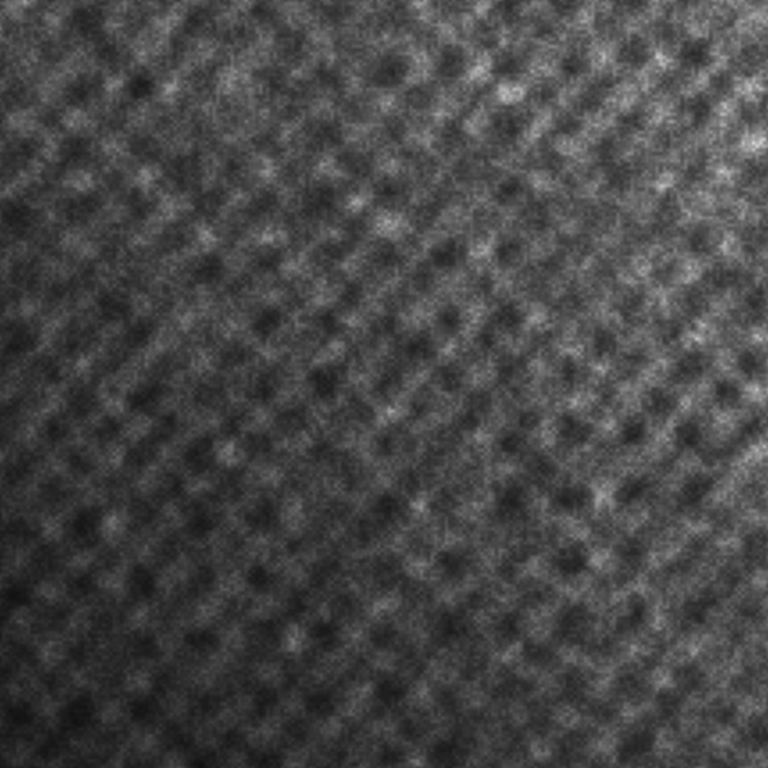
A Shadertoy shader for this pattern:

```glsl
const vec2 REPEATS = vec2(12.54, 12.3);     // weave cells across and down
const vec2 FIRST_PIT = vec2(0.026, 0.961);  // centre of one dark pit
const float ROW_SLOPE = 0.056;              // rows climb to the right
const float WOBBLE = 0.05;                  // thread displacement, in cells
const float WEAVE_CONTRAST = 0.27;
const float MOTTLE_CONTRAST = 0.21;
const float GRAIN_CELLS = 215.0;
const float GRAIN_CONTRAST = 0.21;
const float SPECK_CELLS = 190.0;
const float SPECK_CHANCE = 0.003;
const float SPECK_GAIN = 0.3;
const float SHADE_CORNER = 0.115;           // brightness at the lower left
const vec2 SHADE_SLOPE = vec2(0.17, 0.145);
const float TAU = 6.2831853;

float hash(vec2 p) {
    return fract(sin(dot(p, vec2(127.1, 311.7))) * 43758.5453);
}

// Smooth value noise in -1..1
float noise(vec2 p) {
    vec2 cell = floor(p);
    vec2 f = fract(p);
    f = f * f * (3.0 - 2.0 * f);
    float low = mix(hash(cell), hash(cell + vec2(1.0, 0.0)), f.x);
    float high = mix(hash(cell + vec2(0.0, 1.0)), hash(cell + 1.0), f.x);
    return 2.0 * mix(low, high, f.y) - 1.0;
}

// Rotated octaves avoid visible grid lines
float mottle(vec2 p) {
    const mat2 turn = mat2(0.8, 0.6, -0.6, 0.8);
    float sum = 0.0;
    float weight = 1.0;
    p *= 27.0;
    for (int i = 0; i < 3; i++) {
        p = turn * p + 17.3;
        sum += weight * noise(p);
        p *= 2.0;
        weight *= 0.9;
    }
    return sum;
}

// Dark pits at cell corners, weaker ones at centres, joined along one diagonal
float weave(vec2 p) {
    vec2 cell = (p - FIRST_PIT - vec2(0.0, ROW_SLOPE * p.x)) * REPEATS;
    cell += WOBBLE * vec2(noise(cell * 1.3 + 5.0), noise(cell * 1.3 + 41.0));
    vec2 axes = cos(TAU * cell);
    float diagonals = 0.58 * cos(TAU * (cell.x - cell.y))
                    + 0.42 * cos(TAU * (cell.x + cell.y));
    float strength = 1.0 + 0.5 * noise(cell * 1.5 + 9.0);
    return -strength * (diagonals + 0.18 * (axes.x + axes.y));
}

// Rare soft bright points
float specks(vec2 p) {
    vec2 q = p * SPECK_CELLS;
    vec2 cell = floor(q);
    float lit = step(1.0 - SPECK_CHANCE, hash(cell + 71.0));
    float dot_shape = 1.0 - smoothstep(0.1, 0.5, length(fract(q) - 0.5));
    return lit * dot_shape * (0.4 + 0.6 * hash(cell + 13.0));
}

void mainImage(out vec4 fragColor, in vec2 fragCoord) {
    vec2 p = fragCoord / iResolution.y;

    // Light falling from the upper right
    float shade = SHADE_CORNER + dot(SHADE_SLOPE, p);

    // Surface relief and film grain
    float relief = WEAVE_CONTRAST * weave(p)
                 + MOTTLE_CONTRAST * mottle(p)
                 + GRAIN_CONTRAST * noise(p * GRAIN_CELLS);

    float grey = shade * exp(relief) + SPECK_GAIN * specks(p);
    fragColor = vec4(vec3(clamp(grey, 0.0, 1.0)), 1.0);
}
```
